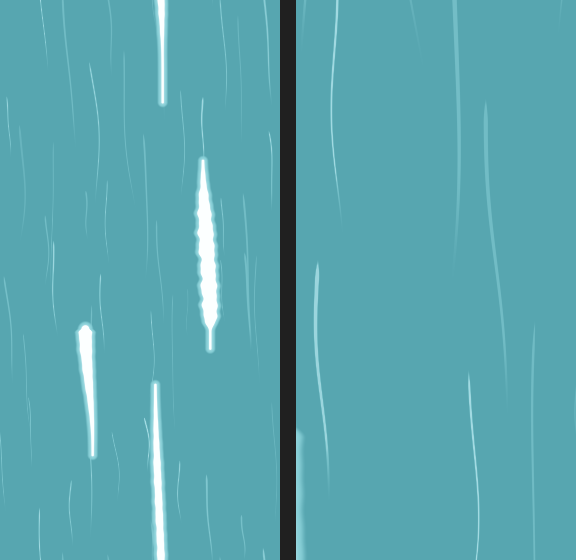
Left: the whole. Right: its middle third, enlarged.
Write a WebGL 1 fragment shader that draws this texture.

```glsl
precision highp float;
uniform vec2 u_resolution;

const vec3 WATER = vec3(0.34, 0.65, 0.69);
const vec3 STREAK = vec3(0.53, 0.81, 0.84);
const vec3 GLINT = vec3(0.73, 0.90, 0.93);
const vec3 FOAM = vec3(0.99, 1.0, 1.0);

// Drip settings, one component per drip; t runs from 0 (top) to 1 (bottom)
const vec3 DRIP_X = vec3(0.568, 0.318, 0.738);
const vec3 DRIP_Y = vec3(0.13, 0.60, 1.09);
const vec3 DRIP_LENGTH = vec3(0.99, 0.45, 0.67);
const vec3 DRIP_RADIUS = vec3(0.013, 0.024, 0.026);
const vec3 DRIP_RISE = vec3(0.35, 0.03, 0.38);
const vec3 DRIP_FALL = vec3(0.60, -0.10, 0.82);
const vec3 DRIP_TAIL = vec3(0.84, 1.00, 0.91);
const vec3 DRIP_LUMP = vec3(0.0006, 0.0008, 0.0022);

const float TILE_HEIGHT = 2.0;
const float COLUMNS = 11.0;
const float ROWS = 4.0;
const int STREAK_COUNT = 44;

float hash(float n, float salt) {
  return fract(sin(n * 12.99 + salt * 78.23) * 4375.85);
}

// Signed vertical offset on a vertically repeating tile
float wrapY(float y) {
  return mod(y + 0.5 * TILE_HEIGHT, TILE_HEIGHT) - 0.5 * TILE_HEIGHT;
}

float inside(float d, float softness) {
  return 1.0 - smoothstep(-softness, softness, d);
}

float lumps(float y) {
  return sin(y * 95.0) + 0.6 * sin(y * 173.0 + 1.3) + 0.4 * sin(y * 41.0);
}

// Coverage of one thin, bowed streak, blunt at the top and tapering down
float streak(vec2 p, float id, float pixel) {
  float column = mod(id, COLUMNS);
  float row = floor(id / COLUMNS);
  float x = (column + hash(id, 1.0)) / COLUMNS;
  float y = (row + hash(id, 2.0)) * TILE_HEIGHT / ROWS;
  float len = mix(0.16, 0.60, hash(id, 3.0));
  float t = 0.5 - wrapY(p.y - y) / len;
  float s = clamp(t, 0.0, 1.0);
  float lean = mix(-0.015, 0.095, hash(id, 4.0)) * len;
  float bow = mix(-0.03, 0.045, hash(id, 5.0)) * len;
  float path = x + lean * (s - 0.5) + bow * sin(3.1416 * s)
             + 0.003 * sin(s * 7.0 + id);
  float radius = mix(0.0012, 0.0042, hash(id, 6.0))
               * smoothstep(-0.02, 0.08, s) * (1.0 - 0.6 * s);
  float ends = smoothstep(0.0, 0.03, t) * (1.0 - smoothstep(0.72, 1.0, t));
  float strength = mix(0.35, 1.0, hash(id, 7.0));
  return inside(abs(p.x - path) - radius, 0.7 * pixel) * ends * strength;
}

// Distance to a drip of varying radius; shape holds rise, fall and tail
float drip(vec2 p, vec2 center, float len, float radius, vec3 shape, float lump) {
  float dy = wrapY(p.y - center.y);
  float t = clamp(0.5 - dy / len, 0.0, 1.0);
  float body = smoothstep(-0.03, shape.x, t)
             * (1.0 - smoothstep(shape.y, shape.z, t));
  float path = center.x + 0.026 * (smoothstep(0.0, 0.9, t) - 0.5);
  float dx = p.x - path - 0.5 * lump * body * lumps(dy + 0.7);
  float outline = mix(0.0045, radius, body) + lump * body * lumps(dy);
  float beyond = dy - (0.5 - t) * len;
  return length(vec2(dx, beyond)) - outline;
}

void main() {
  vec2 p = gl_FragCoord.xy / u_resolution.x;
  float pixel = 1.0 / u_resolution.x;
  vec3 color = WATER;

  // Fine streaks, the strongest with a paler core
  for (int i = 0; i < STREAK_COUNT; i++) {
    float id = float(i);
    float cover = streak(p, id, pixel);
    vec3 tint = mix(STREAK, GLINT, 0.6 * smoothstep(0.65, 0.95, cover));
    color = mix(color, tint, cover);
  }

  // White drips with a soft pale rim
  float d = 1.0;
  for (int i = 0; i < 3; i++) {
    vec3 shape = vec3(DRIP_RISE[i], DRIP_FALL[i], DRIP_TAIL[i]);
    d = min(d, drip(p, vec2(DRIP_X[i], DRIP_Y[i]), DRIP_LENGTH[i],
                    DRIP_RADIUS[i], shape, DRIP_LUMP[i]));
  }
  color = mix(color, STREAK, inside(d - 0.012, 0.005));
  color = mix(color, GLINT, 0.5 * inside(d - 0.004, 0.004));
  color = mix(color, FOAM, inside(d, 0.7 * pixel));

  gl_FragColor = vec4(color, 1.0);
}
```
